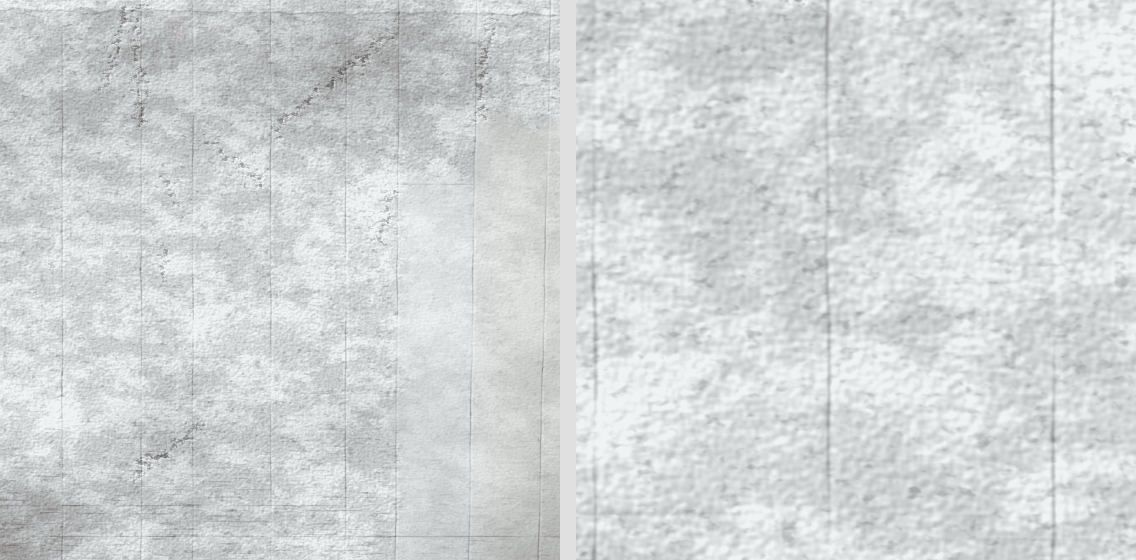
Left: the whole. Right: its middle third, enlarged.
Write a Shadertoy shader that draws this texture.

```glsl
// Weathered pale concrete wall with board seams, crumbled scars and lime flakes.
// Tone blobs and gradient noise set the greys; thresholded noise makes flakes and
// pits, and a shifted difference of the grain gives raking light.

const float BASE_TONE = 0.834;
const float BLOB_AMOUNT = 1.3;
const float CLOUD_AMOUNT = 0.14;
const float FLAKE_AMOUNT = 0.105;
const float PIT_AMOUNT = 0.11;
const float RELIEF_AMOUNT = 0.07;
const float SPECKLE_AMOUNT = 0.03;
const float SCAR_AMOUNT = 0.23;
const float SEAM_AMOUNT = 0.17;
const float LINE_WIDTH = 0.0013;
const vec2 LIGHT_STEP = vec2(-0.0019, 0.0019);
const vec3 COOL_TINT = vec3(-0.012, 0.003, 0.006);
const vec3 WARM_TINT = vec3(0.009, -0.001, -0.005);
const vec3 RED_TINT = vec3(0.035, -0.045, -0.04);

// Seam positions; scars as segments; blobs as centre, radius, tone
const float SEAMS[8] = float[8](0.111, 0.252, 0.344, 0.483, 0.617, 0.709, 0.844, 0.972);
const vec4 SCARS[9] = vec4[9](
    vec4(0.245, 0.77, 0.247, 0.99), vec4(0.185, 0.85, 0.225, 0.99),
    vec4(0.49, 0.77, 0.70, 0.94), vec4(0.858, 0.80, 0.872, 0.96),
    vec4(0.37, 0.745, 0.46, 0.68), vec4(0.302, 0.68, 0.316, 0.645),
    vec4(0.235, 0.155, 0.35, 0.235), vec4(0.29, 0.51, 0.292, 0.56),
    vec4(0.68, 0.57, 0.697, 0.65));
const vec4 BLOBS[12] = vec4[12](
    vec4(0.68, 0.90, 0.17, -0.09), vec4(0.35, 0.88, 0.22, -0.05),
    vec4(0.23, 0.92, 0.06, -0.05), vec4(0.10, 0.48, 0.20, 0.06),
    vec4(0.05, 0.20, 0.10, 0.06), vec4(0.02, 0.05, 0.13, -0.15),
    vec4(0.52, 0.50, 0.20, 0.04), vec4(0.70, 0.63, 0.10, 0.06),
    vec4(0.98, 0.02, 0.13, -0.10), vec4(0.30, 0.28, 0.12, -0.04),
    vec4(0.05, 0.70, 0.14, -0.05), vec4(0.77, 0.45, 0.12, 0.04));
const vec3 MARKS[4] = vec3[4](vec3(0.097, 0.0, 0.7), vec3(0.042, 0.0, 1.0),
    vec3(0.361, 0.34, 0.43), vec3(0.671, 0.71, 0.85));

float cornerSlope(vec2 cell, vec2 offset) {
    vec3 q = fract(cell.xyx * 0.1031);
    q += dot(q, q.yzx + 33.33);
    float angle = 6.2832 * fract((q.x + q.y) * q.z);
    return dot(vec2(cos(angle), sin(angle)), offset);
}

float gradientNoise(vec2 p) {
    vec2 i = floor(p), f = fract(p), e = vec2(0.0, 1.0);
    vec2 u = f * f * f * (f * (f * 6.0 - 15.0) + 10.0);
    return mix(mix(cornerSlope(i, f), cornerSlope(i + e.yx, f - e.yx), u.x),
               mix(cornerSlope(i + e, f - e), cornerSlope(i + 1.0, f - 1.0), u.x), u.y);
}

float fbm(vec2 p, int octaves, float gain) {
    float sum = 0.0, amplitude = 0.5;
    for (int i = 0; i < octaves; i++, amplitude *= gain) {
        sum += amplitude * gradientNoise(p);
        p = p * 2.03 + 17.3;
    }
    return sum;
}

float segmentDistance(vec2 p, vec4 s) {
    vec2 a = p - s.xy, b = s.zw - s.xy;
    return length(a - b * clamp(dot(a, b) / dot(b, b), 0.0, 1.0));
}

float bell(float d, float width) { return exp(-d * d / (width * width)); }

float grain(vec2 p) {
    return gradientNoise(p * vec2(150.0, 200.0)) + 0.6 * gradientNoise(p * 250.0 + 9.0);
}

float crumble(vec2 p) {
    vec2 q = p + 0.03 * vec2(fbm(p * 22.0, 3, 0.6), fbm(p * 22.0 + 40.0, 3, 0.6));
    float scar = 0.0;
    for (int i = 0; i < 9; i++) scar = max(scar, exp(-segmentDistance(q, SCARS[i]) / 0.017));
    return smoothstep(0.38, 0.80, scar * 0.6 + fbm(p * vec2(70.0, 100.0), 3, 0.8));
}

void mainImage(out vec4 fragColor, in vec2 fragCoord) {
    vec2 p = fragCoord / iResolution.xy;
    float x = p.x - 0.06 * max(p.x - 0.6, 0.0) * (p.y - 0.5);

    // Smoother trowelled panels on the right
    float edge = 0.07 * fbm(p * 14.0, 5, 0.7);
    float panelTop = mix(0.67, 0.79, smoothstep(0.842, 0.848, x));
    float panel = smoothstep(0.69, 0.73, x + edge) * smoothstep(0.03, -0.03, p.y - panelTop + edge);
    float rough = mix(1.0, 0.42, panel);

    // Broad tones, clouds and lime flakes
    float tone = BASE_TONE + CLOUD_AMOUNT * fbm(p * vec2(4.0, 5.0) + 2.0, 4, 0.6);
    for (int i = 0; i < 12; i++)
        tone += BLOB_AMOUNT * BLOBS[i].w * bell(length(p - BLOBS[i].xy), BLOBS[i].z);
    float flakes = smoothstep(-0.2, 0.25, fbm(p * vec2(10.0, 17.0) + 31.0, 5, 0.82));
    tone += FLAKE_AMOUNT * rough * (flakes - 0.5);

    // Grain, pits and drawn-out streaks
    float g = grain(p);
    tone += rough * (RELIEF_AMOUNT * (g - grain(p + LIGHT_STEP)) + SPECKLE_AMOUNT * g);
    tone -= PIT_AMOUNT * rough * smoothstep(0.10, 0.40, fbm(p * vec2(60.0, 95.0), 3, 0.75));
    float streak = smoothstep(0.22, 0.5, gradientNoise(p * vec2(16.0, 210.0)));
    tone -= 0.1 * rough * streak * mix(0.25, 1.0, smoothstep(0.4, 0.05, p.y));

    // Vertical board seams, worn and chipped
    float chips = smoothstep(0.1, 0.35, fbm(p * vec2(120.0, 90.0) + 5.0, 2, 0.7));
    for (int i = 0; i < 8; i++) {
        float d = x - SEAMS[i] - 0.002 * gradientNoise(vec2(p.y * 22.0, 3.5));
        float wear = clamp(0.55 + 1.3 * gradientNoise(vec2(p.y * 9.0, float(i) * 7.7 + 0.4)), 0.1, 1.0);
        tone -= SEAM_AMOUNT * wear * (bell(d, LINE_WIDTH) + 0.8 * chips * exp(-abs(d) / 0.006));
        tone += 0.035 * bell(d - 0.003, 0.002);
    }

    // Horizontal board marks
    for (int i = 0; i < 4; i++) {
        vec3 m = MARKS[i];
        float span = smoothstep(m.y - 0.01, m.y + 0.01, p.x) * smoothstep(m.z + 0.01, m.z - 0.01, p.x);
        float wear = clamp(0.6 + 1.5 * gradientNoise(vec2(p.x * 12.0, m.x * 90.0)), 0.0, 1.4);
        tone -= 0.13 * span * wear * bell(p.y - m.x, LINE_WIDTH);
    }

    // Crumbled scars with lit rims, then the pale ledge on top
    float scar = crumble(p);
    tone += 0.1 * max(crumble(p + 1.6 * LIGHT_STEP) - scar, 0.0) - SCAR_AMOUNT * scar;
    float ledge = p.y - 0.982 + 0.008 * p.x - 0.012 * fbm(p * vec2(20.0, 40.0), 3, 0.6);
    tone += 0.06 * smoothstep(-0.001, 0.003, ledge) - 0.09 * bell(ledge, 0.002);

    // Cool lights, warm shadows and faint red traces
    tone = clamp(tone, 0.3, 0.95);
    vec3 color = tone + mix(WARM_TINT, COOL_TINT, smoothstep(0.54, 0.76, tone));
    color += panel * vec3(0.007, 0.001, -0.010) * smoothstep(0.8, 0.9, p.x);
    float red = bell(segmentDistance(p, vec4(0.32, 0.94, 0.48, 0.955)), 0.018);
    color += RED_TINT * red * smoothstep(0.08, 0.25, fbm(p * vec2(30.0, 60.0) + 8.0, 3, 0.6));
    fragColor = vec4(color, 1.0);
}
```
